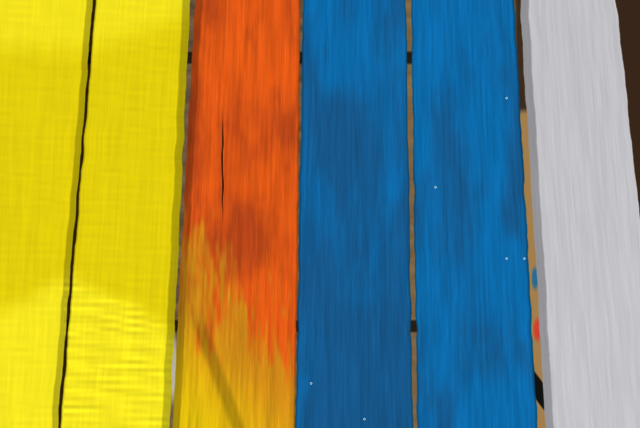
A WebGL 2 fragment shader for this texture:

```glsl
#version 300 es
precision highp float;
uniform vec2 u_resolution;
out vec4 fragColor;

const int PLANKS = 6;
// Plank edges: left top, left bottom, right top, right bottom
const vec4 EDGES[PLANKS] = vec4[PLANKS](
    vec4(-0.10, -0.10, 0.146, 0.090), vec4(0.150, 0.094, 0.297, 0.265),
    vec4(0.305, 0.269, 0.469, 0.461), vec4(0.474, 0.462, 0.634, 0.645),
    vec4(0.643, 0.652, 0.803, 0.840), vec4(0.812, 0.853, 0.963, 1.036));
// Width of the visible left and right side of each plank
const vec2 SIDES[PLANKS] = vec2[PLANKS](
    vec2(0.0, 0.010), vec2(0.002, 0.012), vec2(0.011, 0.002),
    vec2(0.002, 0.002), vec2(0.002, 0.003), vec2(0.013, 0.0));

const vec3 YELLOW_LIT = vec3(0.97, 0.91, 0.13);
const vec3 YELLOW_SHADE = vec3(0.89, 0.81, 0.05);
const vec3 ORANGE_DEEP = vec3(0.71, 0.27, 0.10);
const vec3 ORANGE = vec3(0.88, 0.35, 0.09);
const vec3 OCHRE = vec3(0.80, 0.56, 0.10);
const vec3 BLUE_DEEP = vec3(0.09, 0.34, 0.54);
const vec3 BLUE = vec3(0.05, 0.42, 0.67);
const vec3 WHITE = vec3(0.76, 0.76, 0.78);
const vec3 GROUND = vec3(0.40, 0.33, 0.25);
const vec3 GROUND_DARK = vec3(0.22, 0.15, 0.10);
const vec3 GROUND_TAN = vec3(0.64, 0.49, 0.29);
const float EDGE_WOBBLE = 0.004;
const float GRAIN = 0.10;
const float SLAT_HIGH = 0.865;
const float SLAT_LOW = 0.238;

float hash(vec2 p) {
    vec3 q = fract(vec3(p.xyx) * 0.1031);
    q += dot(q, q.yzx + 33.33);
    return fract((q.x + q.y) * q.z);
}

float noise(vec2 p) {
    vec2 i = floor(p), f = fract(p);
    f = f * f * (3.0 - 2.0 * f);
    return mix(mix(hash(i), hash(i + vec2(1, 0)), f.x),
               mix(hash(i + vec2(0, 1)), hash(i + 1.0), f.x), f.y);
}

float fbm(vec2 p) {
    float sum = 0.0, amp = 0.53;
    for (int i = 0; i < 4; i++) {
        sum += amp * noise(p);
        p = p * 2.03 + 17.0;
        amp *= 0.5;
    }
    return sum;
}

// Soft round spot, 1 in the middle
float spot(vec2 p, vec2 centre, vec2 radius) {
    return 1.0 - smoothstep(0.4, 1.0, length((p - centre) / radius));
}

vec3 ground(vec2 p) {
    vec3 c = GROUND * (0.7 + 0.6 * fbm(p * vec2(30.0, 60.0)));
    float rightGap = smoothstep(0.80, 0.81, p.x);
    float tan_ = rightGap * (1.0 - smoothstep(0.73, 0.75, p.y));
    c = mix(c, GROUND_DARK, rightGap * (1.0 - tan_) * 0.9);
    c = mix(c, GROUND_TAN, max(tan_, 0.35 * step(0.62, p.x) * (1.0 - rightGap)));
    c = mix(c, GROUND_DARK, smoothstep(0.94, 0.96, p.x));
    c = mix(c, vec3(0.16, 0.11, 0.03), 1.0 - smoothstep(0.15, 0.17, p.x));
    // Crossing slats and stray paint
    float slat = min(abs(p.y - SLAT_HIGH), abs(p.y - SLAT_LOW));
    c *= mix(0.3, 1.0, max(smoothstep(0.010, 0.018, slat), rightGap));
    c = mix(c, vec3(0.80, 0.78, 0.74), spot(p, vec2(0.270, 0.14), vec2(0.012, 0.11)) * 0.8);
    c = mix(c, vec3(0.82, 0.25, 0.18), spot(p, vec2(0.840, 0.23), vec2(0.009, 0.035)));
    c = mix(c, vec3(0.15, 0.42, 0.58), spot(p, vec2(0.836, 0.35), vec2(0.007, 0.035)));
    float bar = abs(p.y - 0.08 + (p.x - 0.846) * 2.0);
    return mix(c, vec3(0.07), rightGap * (1.0 - smoothstep(0.025, 0.035, bar)));
}

vec3 yellowPaint(vec2 p, float grain) {
    float border = 0.37 - 0.9 * abs(p.x - 0.11) + 0.05 * (fbm(p * 14.0) - 0.5);
    float low = 1.0 - smoothstep(border - 0.04, border + 0.03, p.y);
    float high = smoothstep(0.84, 0.93, p.y - 0.5 * max(p.x - 0.14, 0.0));
    float ripple = noise(p * vec2(28.0, 105.0)) - noise(p * vec2(28.0, 105.0) + vec2(0.2, 0.6));
    vec3 c = mix(YELLOW_SHADE, YELLOW_LIT, max(low, high * 0.8));
    return c * (1.0 + 0.4 * GRAIN * grain + ripple * (0.03 + 0.12 * low * step(0.1, p.x)));
}

vec3 orangePaint(vec2 p, float across, float grain) {
    float blotch = fbm(p * vec2(24.0, 7.0));
    vec3 c = mix(ORANGE_DEEP, ORANGE, smoothstep(0.25, 0.7, blotch + 0.25 * (across - 0.5)));
    // Brushed yellow fading upward in ragged fingers
    float fingers = fbm(p * vec2(48.0, 5.0)) - 0.5;
    float scratch = noise(p * vec2(190.0, 26.0)) - 0.5;
    float reach = mix(0.45, 0.20, across) + 0.42 * fingers + 0.12 * scratch;
    float cover = smoothstep(-0.05, 0.13, reach - p.y);
    vec3 under = mix(OCHRE, YELLOW_SHADE, smoothstep(0.38, 0.05, p.y + across * 0.28));
    c = mix(c, under, cover * 0.85);
    float shadow = abs(p.x - 0.312 - (0.24 - p.y) * 0.25);
    c *= 1.0 - 0.2 * (1.0 - smoothstep(0.004, 0.016, shadow)) * smoothstep(0.30, 0.2, p.y);
    float crack = abs(p.x - 0.347 - 0.003 * (noise(vec2(p.y * 30.0, 2.0)) - 0.5));
    c *= 1.0 - 0.6 * (1.0 - smoothstep(0.0005, 0.002, crack)) * spot(p, vec2(0.347, 0.61), vec2(0.1, 0.14));
    return c * (1.0 + 1.3 * GRAIN * grain);
}

vec3 bluePaint(vec2 p, float bright, float grain) {
    float wash = fbm(p * vec2(26.0, 6.0)) + 0.3 * (bright - 0.5) + 0.25 * smoothstep(0.6, 1.0, p.y);
    vec3 c = mix(BLUE_DEEP, BLUE, smoothstep(0.3, 0.85, wash)) * (1.0 + 1.2 * GRAIN * grain);
    vec2 cell = p * vec2(36.0, 24.0);
    float speck = step(0.975, hash(floor(cell))) * (1.0 - smoothstep(0.05, 0.11, length(fract(cell) - 0.5)));
    return mix(c, WHITE, speck * 0.7);
}

void main() {
    vec2 p = gl_FragCoord.xy / u_resolution;
    float aa = 1.0 / u_resolution.x;
    vec3 color = ground(p);
    for (int i = 0; i < PLANKS; i++) {
        float id = float(i);
        float wobble = EDGE_WOBBLE * (fbm(vec2(p.y * 22.0, id * 9.0)) - 0.5);
        float left = mix(EDGES[i].y, EDGES[i].x, p.y) + wobble;
        float right = mix(EDGES[i].w, EDGES[i].z, p.y) - wobble;
        float across = (p.x - left) / (right - left);
        float grain = 2.0 * fbm(vec2(across * 45.0 + id * 31.0, p.y * 9.0)) - 1.0;
        vec3 paint = WHITE * (1.0 + 0.5 * GRAIN * grain) + 0.02 * (0.5 - p.y);
        if (i < 2) paint = yellowPaint(p, grain);
        else if (i == 2) paint = orangePaint(p, across, grain);
        else if (i < 5) paint = bluePaint(p, id - 3.0, grain);
        // Darker plank sides
        float leftSide = 1.0 - smoothstep(-0.002, 0.002, p.x - left - SIDES[i].x);
        float rightSide = 1.0 - smoothstep(-0.002, 0.002, right - SIDES[i].y - p.x);
        paint *= 1.0 - 0.24 * max(leftSide, rightSide);
        float inside = smoothstep(-aa, aa, p.x - left) * smoothstep(-aa, aa, right - p.x);
        color = mix(color, paint, inside);
    }
    fragColor = vec4(clamp(color, 0.0, 1.0), 1.0);
}
```
